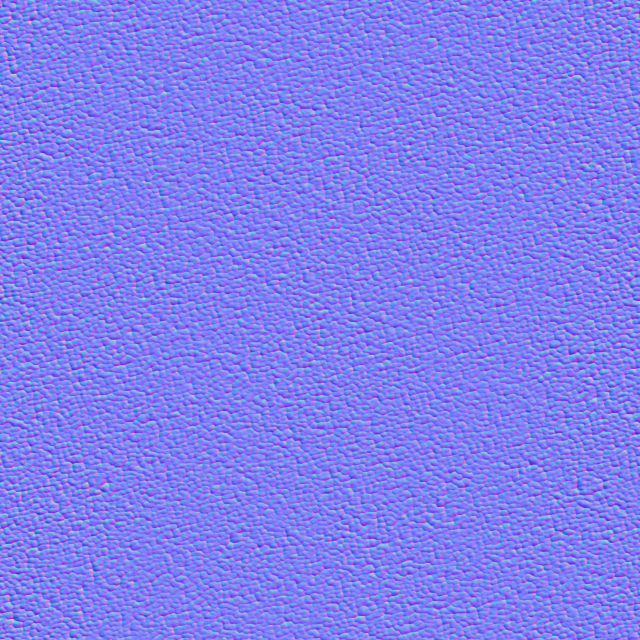
This texture map is drawn by a Shadertoy shader. Its source:

```glsl
const vec2 PEBBLE_COUNT = vec2(104.0, 146.0);
const float GRAIN_ANGLE = 0.2;
const float CREASE_SHARPNESS = 9.0;
const float BLUE_OFFSET = 0.034;

vec3 hash3(vec2 p) {
    vec3 q = fract(p.xyx * vec3(0.1031, 0.1030, 0.0973));
    q += dot(q, q.yxz + 33.33);
    return fract((q.xxy + q.yzz) * q.zyx);
}

float valueNoise(vec2 p) {
    vec2 cell = floor(p), f = fract(p);
    f = f * f * (3.0 - 2.0 * f);
    float low = mix(hash3(cell).x, hash3(cell + vec2(1, 0)).x, f.x);
    float high = mix(hash3(cell + vec2(0, 1)).x, hash3(cell + vec2(1, 1)).x, f.x);
    return mix(low, high, f.y);
}

mat2 rotation(float angle) {
    float c = cos(angle), s = sin(angle);
    return mat2(c, s, -s, c);
}

// Slope of rounded pebbles that steepen towards the creases between them
vec2 pebbleSlope(vec2 p, float sharpness) {
    vec2 home = floor(p), slope = vec2(0.0);
    float total = 0.0;
    for (int y = -2; y <= 2; y++) {
        for (int x = -2; x <= 2; x++) {
            vec2 cell = home + vec2(x, y);
            vec3 seed = hash3(cell + 300.0);
            vec2 offset = p - cell - 0.5 - 0.75 * (seed.xy - 0.5);
            float distance2 = dot(offset, offset);
            float weight = exp(-sharpness * (distance2 - 0.08 * seed.z));
            float steepness = 0.75 + 1.0 * min(distance2, 0.35);
            slope += weight * offset * steepness * mix(0.7, 1.3, seed.z);
            total += weight;
        }
    }
    return slope / total;
}

// Fine wrinkles lying on top of the pebbles
float wrinkleHeight(vec2 p) {
    return valueNoise(p * vec2(1.6, 1.3) + 91.0) + 0.5 * valueNoise(p * vec2(2.6, 2.1) + 417.0);
}

vec2 wrinkleSlope(vec2 p, float stepSize) {
    vec2 e = vec2(stepSize, 0.0);
    vec2 rise = vec2(wrinkleHeight(p + e.xy) - wrinkleHeight(p - e.xy),
                     wrinkleHeight(p + e.yx) - wrinkleHeight(p - e.yx));
    return -rise / (2.0 * stepSize);
}

// Broad patches of deeper relief, strongest at the left and right borders
float reliefDepth(vec2 uv) {
    float patches = valueNoise(uv * 9.0 + 20.0) * 0.5 + valueNoise(uv * 25.0 + 50.0) * 0.5;
    float border = smoothstep(0.25, 0.5, abs(uv.x - 0.5));
    return mix(0.75, 1.2, patches) + 0.25 * border;
}

vec3 leatherNormal(vec2 uv) {
    mat2 turn = rotation(-GRAIN_ANGLE);
    vec2 p = (turn * uv) * PEBBLE_COUNT + 200.0;
    vec2 warp = vec2(valueNoise(p * 0.5), valueNoise(p * 0.5 + 73.0)) - 0.5;
    p += 0.4 * warp;

    vec2 slope = 1.05 * pebbleSlope(p, CREASE_SHARPNESS) + 0.15 * wrinkleSlope(p, 0.12);
    slope *= PEBBLE_COUNT / PEBBLE_COUNT.y;
    slope = transpose(turn) * slope;
    return normalize(vec3(slope * reliefDepth(uv), 1.0));
}

void mainImage(out vec4 fragColor, in vec2 fragCoord) {
    // Average four samples per pixel to smooth the creases
    vec3 normal = vec3(0.0);
    for (int i = 0; i < 4; i++) {
        vec2 shift = vec2(i & 1, i >> 1) * 0.5 - 0.25;
        normal += 0.25 * leatherNormal((fragCoord + shift) / iResolution.xy);
    }
    vec3 color = 0.5 + 0.5 * normal;
    color.b -= BLUE_OFFSET;
    fragColor = vec4(color, 1.0);
}
```
